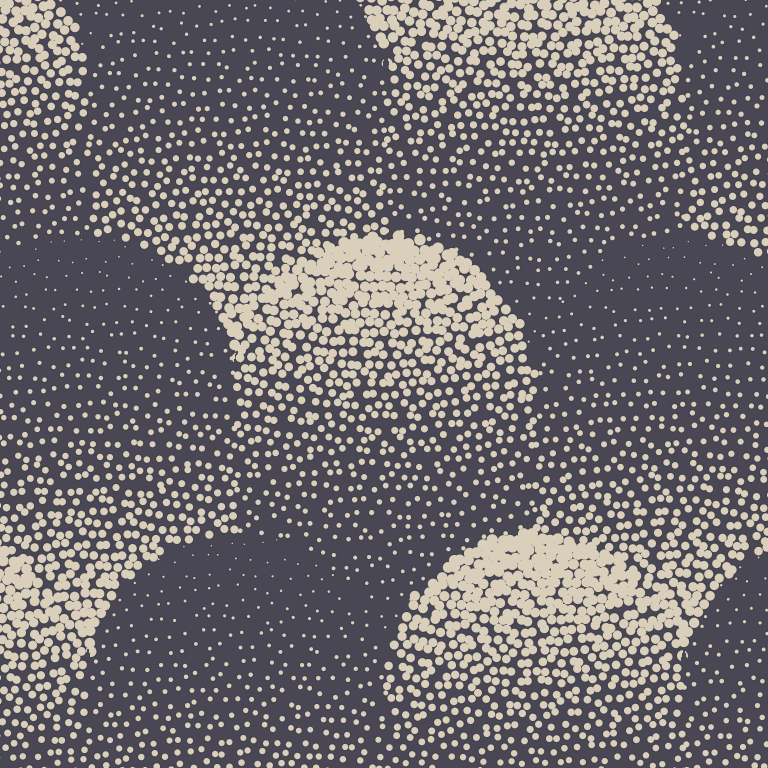
Write a WebGL 2 fragment shader that draws this pattern.

```glsl
#version 300 es
precision highp float;
// Overlapping scale domes, alternately light and dark at the top, shaded by stippled dots.
// Each dome carries a jittered log-polar lattice, so dot spacing shrinks smoothly
// toward its light end while dot radius grows there; dots stay whole at dome edges.

#define DOMES_ACROSS 2.577
#define PATTERN_SHIFT vec2(0.295, 0.79)
#define DOME_HEIGHT 1.5
#define DOT_SPACING 0.018
#define DOT_JITTER 0.58
#define DOT_MIN 0.002
#define DOT_MAX 0.0195
#define RIM_WIDTH 0.007
#define GROUND vec3(0.29, 0.28, 0.33)
#define RIM_SHADE vec3(0.25, 0.25, 0.30)
#define CREAM vec3(0.85, 0.81, 0.73)

uniform vec2 u_resolution;
out vec4 fragColor;

vec2 hash2(vec2 p) {
  vec3 a = fract(vec3(p.xyx) * vec3(0.1031, 0.1030, 0.0973));
  a += dot(a, a.yzx + 33.33);
  return fract((a.xx + a.yz) * a.zy);
}

float rowStagger(float row) {
  return 0.5 * mod(row, 2.0);
}

// Column and row of the dome that covers q; y runs downward, one row per unit.
vec2 domeAt(vec2 q) {
  float row = floor(q.y);
  float x = q.x - rowStagger(row);
  float dx = x - floor(x + 0.5);
  float arcTop = 0.5 - sqrt(max(0.25 - dx * dx, 0.0));
  if (q.y - row < arcTop) row -= 1.0;
  return vec2(floor(q.x - rowStagger(row) + 0.5), row);
}

// Column parity sets the tone; every fourth row swaps it.
bool isDarkDome(vec2 dome) {
  float swapTone = mod(dome.y, 4.0) == 2.0 ? 1.0 : 0.0;
  return mod(dome.x + swapTone, 2.0) == 0.0;
}

// Signed distance to the nearest dot belonging to one dome.
float domeDots(vec2 q, vec2 dome) {
  bool dark = isDarkDome(dome);
  float side = dark ? -1.0 : 1.0;
  vec2 pivot = vec2(dome.x + rowStagger(dome.y),
                    dome.y + (dark ? 2.0 : -1.0) * DOME_HEIGHT);
  vec2 v = (q - pivot) * vec2(1.0, side);
  vec2 lattice = vec2(atan(v.x, v.y), log(length(v))) / DOT_SPACING;
  float nearest = 1.0;

  for (int j = -1; j <= 1; j++) {
    float row = floor(lattice.y) + float(j);
    float stagger = rowStagger(row);
    for (int i = -1; i <= 1; i++) {
      vec2 cell = vec2(floor(lattice.x - stagger) + float(i), row);
      vec2 jitter = (hash2(cell + dome * vec2(71.0, 113.0) + 500.0) - 0.5) * DOT_JITTER;
      vec2 polar = (cell + vec2(0.5 + stagger, 0.5) + jitter) * DOT_SPACING;
      vec2 center = pivot + exp(polar.y) * vec2(sin(polar.x), side * cos(polar.x));
      if (domeAt(center) != dome) continue;

      float depth = clamp((center.y - dome.y) / DOME_HEIGHT, 0.0, 1.0);
      float tone = dark ? depth : 1.0 - depth;
      float radius = mix(DOT_MIN, DOT_MAX, tone);
      nearest = min(nearest, length(q - center) - radius);
    }
  }
  return nearest;
}

void main() {
  vec2 uv = gl_FragCoord.xy / u_resolution;
  vec2 q = vec2(uv.x, 1.0 - uv.y) * DOMES_ACROSS - PATTERN_SHIFT;

  // Check the domes within one dot radius of this point.
  float dist = 1.0;
  for (int k = 0; k < 4; k++) {
    vec2 corner = vec2(k & 1, k >> 1) * 2.0 - 1.0;
    dist = min(dist, domeDots(q, domeAt(q + corner * DOT_MAX)));
  }

  // Ground, faint shade around the dots, then the dots.
  float pixel = DOMES_ACROSS / min(u_resolution.x, u_resolution.y);
  vec3 color = mix(RIM_SHADE, GROUND, smoothstep(0.0, RIM_WIDTH, dist));
  color = mix(color, CREAM, clamp(0.5 - dist / pixel, 0.0, 1.0));
  fragColor = vec4(color, 1.0);
}
```
